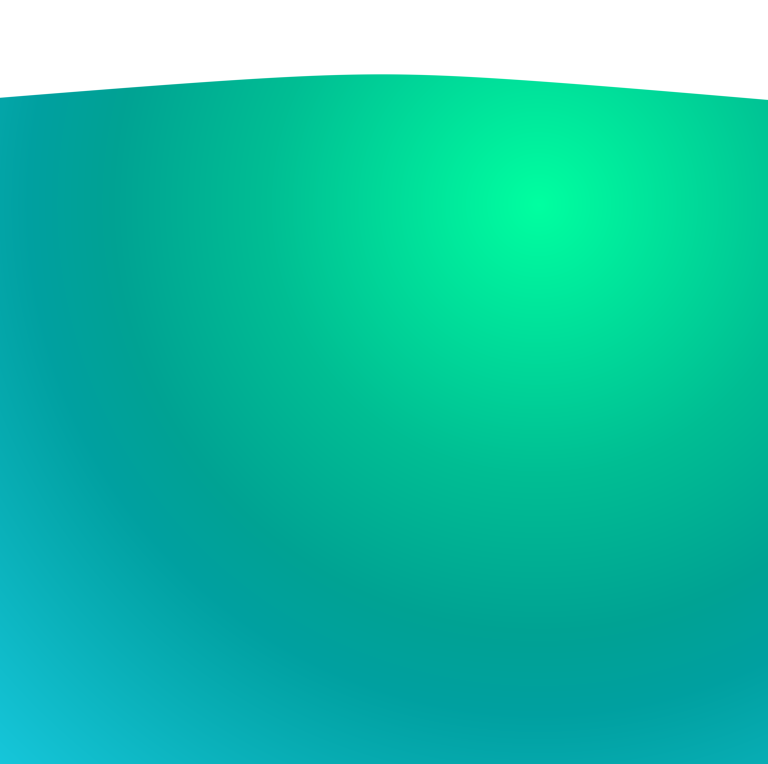
This background is drawn by a WebGL 2 fragment shader. Its source:

```glsl
#version 300 es
precision highp float;
// Draws a green-to-cyan radial glow under a shallow white arched top edge.
uniform vec2 u_resolution;
out vec4 outColor;

const vec3 WHITE = vec3(1.0);
const vec3 MINT = vec3(0.0, 1.0, 0.627);
const vec3 EMERALD = vec3(0.0, 0.745, 0.578);
const vec3 TEAL = vec3(0.0, 0.634, 0.578);
const vec3 DEEP_CYAN = vec3(0.0, 0.627, 0.627);
const vec3 BRIGHT_CYAN = vec3(0.086, 0.776, 0.855);

// Linear position of x between two gradient stops, clamped to 0..1.
float ramp(float start, float end, float x) {
  return clamp((x - start) / (end - start), 0.0, 1.0);
}

// Gradient colour at a distance from the glow centre.
vec3 glowColor(float radius) {
  vec3 color = mix(MINT, EMERALD, ramp(0.0, 0.352, radius));
  color = mix(color, TEAL, ramp(0.352, 0.561, radius));
  color = mix(color, DEEP_CYAN, ramp(0.561, 0.666, radius));
  return mix(color, BRIGHT_CYAN, ramp(0.666, 1.017, radius));
}

// Height of a rounded ridge: a hyperbola with its own slope on each side.
float ridgeHeight(float x, vec2 peak, vec2 slopes, float rounding) {
  float offset = x - peak.x;
  float rise = offset * (offset < 0.0 ? slopes.x : slopes.y);
  return peak.y + rounding - length(vec2(rounding, rise));
}

void main() {
  // Canvas units: the height is one.
  vec2 p = gl_FragCoord.xy / u_resolution.y;
  float pixel = 1.0 / u_resolution.y;

  // Radial glow.
  vec3 color = glowColor(distance(p, vec2(0.705, 0.732)));

  // White area above the arch, with an antialiased edge.
  float ridge = ridgeHeight(p.x, vec2(0.5, 0.9027), vec2(0.085, 0.09), 0.0141);
  float above = smoothstep(-0.75 * pixel, 0.75 * pixel, p.y - ridge);
  outColor = vec4(mix(color, WHITE, above), 1.0);
}
```
